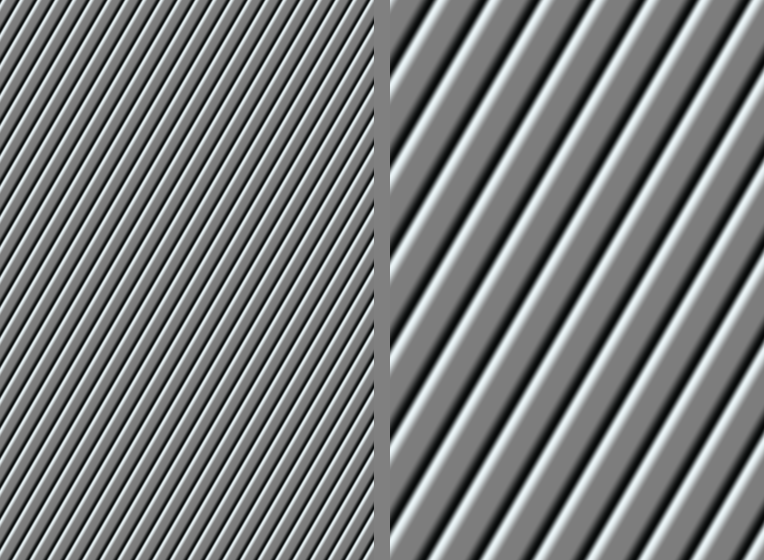
Left: the whole. Right: its middle third, enlarged.
Reproduce this pattern procedurally as a Shadertoy shader.

```glsl
// Diagonal bevelled metal ribs with a pale highlight and a dark groove.

// Colour across one rib: t = 0 is the highlight, t = 0.84 the groove.
vec3 ribColor(float t) {
    vec3 face = vec3(0.49);
    vec3 highlight = vec3(0.92, 0.96, 0.97);
    vec3 groove = vec3(0.025, 0.035, 0.035);

    vec3 color = mix(highlight, face, smoothstep(0.0, 0.24, t));
    color = mix(color, groove, smoothstep(0.57, 0.84, t));
    return mix(color, highlight, smoothstep(0.84, 1.0, t));
}

// Ribs lean 60 degrees from the horizontal, 64/3 of them across the width.
float ribCoordinate(vec2 pixel) {
    vec2 p = vec2(pixel.x, iResolution.y - pixel.y) / iResolution.x;
    return (p.x + p.y / tan(radians(60.0))) * 64.0 / 3.0 - 0.21;
}

void mainImage(out vec4 fragColor, in vec2 fragCoord) {
    // Average a 3 x 3 grid of samples to smooth the edges.
    vec3 color = vec3(0.0);
    for (int y = -1; y <= 1; y++) {
        for (int x = -1; x <= 1; x++) {
            vec2 offset = vec2(x, y) / 3.0;
            color += ribColor(fract(ribCoordinate(fragCoord + offset)));
        }
    }
    fragColor = vec4(color / 9.0, 1.0);
}
```
